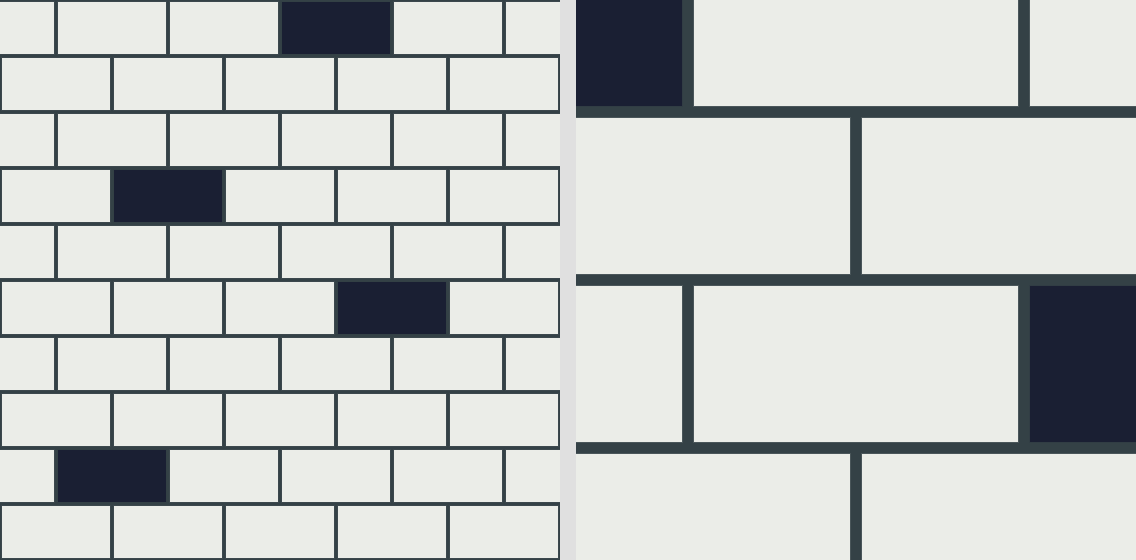
Left, the full canvas; right, a detail of the centre.
A WebGL 1 fragment shader for this pattern:

```glsl
precision highp float;

uniform vec2 u_resolution;

// 1.0 for accent tiles: two rows in every five, one column in each
float accentTile(vec2 tile) {
    float square = tile.y * tile.y;
    float rowHit = step(abs(mod(square, 5.0) - 1.0), 0.5);
    float accentColumn = max(mod(square, 11.0) - 2.0, 0.0);
    return rowHit * step(abs(tile.x - accentColumn), 0.5);
}

void main() {
    vec2 uv = gl_FragCoord.xy / u_resolution;
    float pixel = 1.0 / min(u_resolution.x, u_resolution.y);

    // Running bond: every other row slides by half a tile
    vec2 grid = uv * vec2(5.0, 10.0);
    grid.x -= 0.5 * mod(floor(grid.y), 2.0);
    vec2 tile = floor(grid);
    vec2 local = fract(grid);

    // Distance from the nearest joint centre, in canvas units
    vec2 toJoint = min(local, 1.0 - local) / vec2(5.0, 10.0);
    float inset = min(toJoint.x, toJoint.y) - 0.0035;
    float tileMask = clamp(inset / pixel + 0.5, 0.0, 1.0);

    vec3 grout = vec3(0.205, 0.255, 0.275);
    vec3 glaze = mix(vec3(0.92, 0.93, 0.91), vec3(0.10, 0.12, 0.20), accentTile(tile));
    gl_FragColor = vec4(mix(grout, glaze, tileMask), 1.0);
}
```
